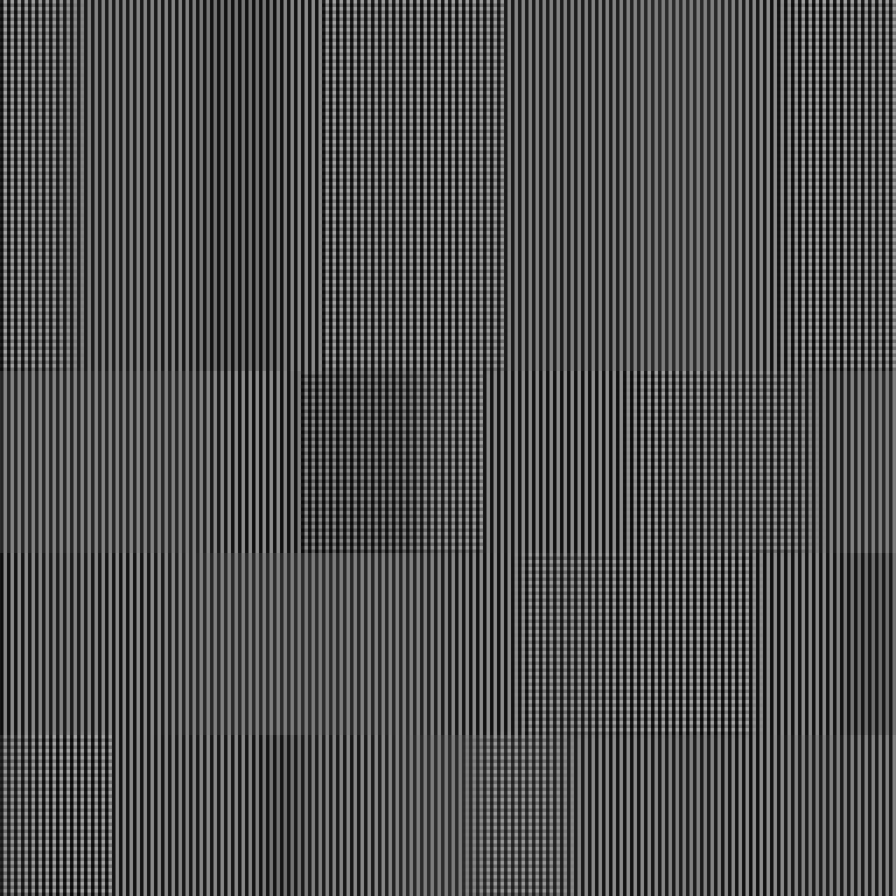
A three.js fragment shader for this pattern:

```glsl
varying vec2 vUv;

#define THREADS 128.0
#define PHASE 0.25
#define SOFTNESS 0.2
#define LIGHT 0.53
#define DARK 0.09
#define KNOT_LIGHT 0.09
#define KNOT_DARK 0.03
#define PALE_SHIFT 0.08
#define DEEP_DROP 0.08
#define DRIFT 0.03
#define BAND_START 23.0
#define BAND_HEIGHT 26.0

float hash(vec2 p) {
  vec3 q = fract(vec3(p.xyx) * 0.1031);
  q += dot(q, q.yzx + 33.33);
  return fract((q.x + q.y) * q.z);
}

// Slow variation along a band, from -1 to 1
float drift(float x, float band) {
  float cell = floor(x);
  float t = smoothstep(0.0, 1.0, x - cell);
  return 2.0 * mix(hash(vec2(cell, band)), hash(vec2(cell + 1.0, band)), t) - 1.0;
}

// Soft-edged line filling the second half of each unit cell
float stripe(float x) {
  float d = abs(fract(x - PHASE) - 0.5) - 0.25;
  return 1.0 - smoothstep(-0.5 * SOFTNESS, 0.5 * SOFTNESS, d);
}

// Wrapping span given as centre and half width, in threads
float span(float x, vec2 extent, float fade) {
  float d = abs(mod(x - extent.x + 0.5 * THREADS, THREADS) - 0.5 * THREADS);
  return 1.0 - smoothstep(extent.y - fade, extent.y + fade, d);
}

vec2 pick(float band, vec2 a, vec2 b, vec2 c, vec2 d) {
  return band < 0.5 ? a : band < 1.5 ? b : band < 2.5 ? c : d;
}

void main() {
  vec2 p = vUv * THREADS;
  vec2 cell = floor(p);
  float x = cell.x + 0.5;
  float band = clamp(floor((cell.y - BAND_START) / BAND_HEIGHT) + 1.0, 0.0, 3.0);

  // Spans of knotted, pale and deep threads in each band, from the bottom up
  vec2 hardKnots = pick(band, vec2(8, 8), vec2(91, 16), vec2(56, 13), vec2(59, 13));
  vec2 fadedKnots = pick(band, vec2(74, 6), vec2(91, 16), vec2(103, 12), vec2(125.5, 12.5));
  vec2 paleSpan = pick(band, vec2(68, 14), vec2(44, 19), vec2(12, 18), vec2(99, 8));
  vec2 deepSpan = pick(band, vec2(40, 3), vec2(124, 4), vec2(51, 9), vec2(34, 6));
  float knots = max(span(x, hardKnots, 0.4), span(x, fadedKnots, 3.0));
  float pale = span(x, paleSpan, 6.0);
  float deep = span(x, deepSpan, 3.0);

  // Tones of the raised threads and the gaps between them
  float row = 2.0 * stripe(p.y) - 1.0;
  float vary = DRIFT * drift(x / 9.0, band);
  float light = LIGHT + vary + knots * row * KNOT_LIGHT - 0.5 * pale * PALE_SHIFT - deep * DEEP_DROP;
  float dark = DARK - vary + knots * row * KNOT_DARK + pale * PALE_SHIFT - 0.2 * deep * DEEP_DROP;

  gl_FragColor = vec4(vec3(mix(dark, light, stripe(p.x))), 1.0);
}
```
